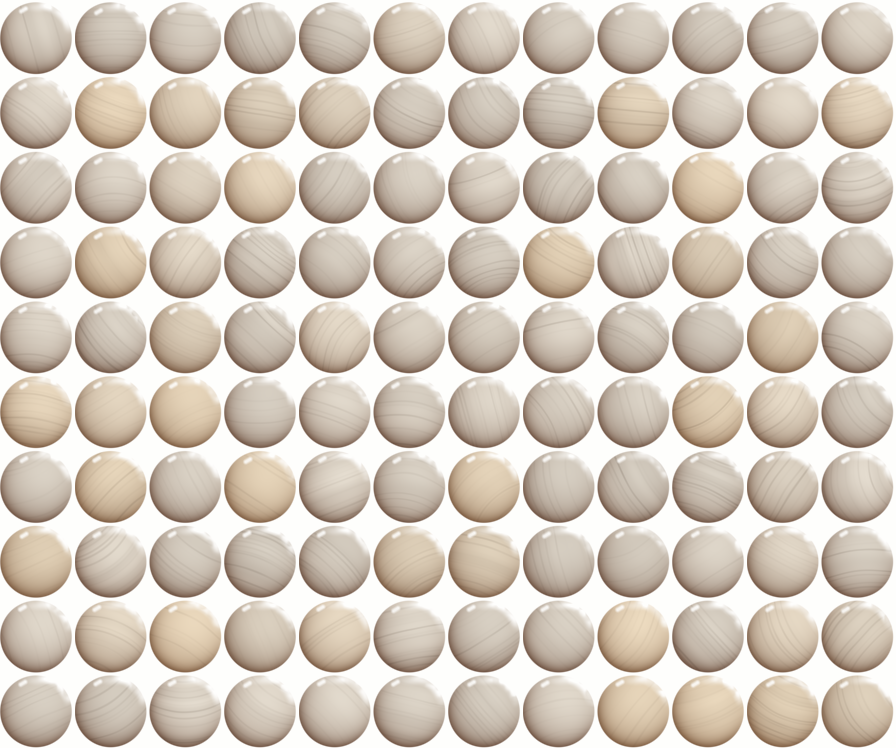
This pattern is drawn by a WebGL 1 fragment shader. Its source:

```glsl
precision highp float;

uniform vec2 u_resolution;

const vec2 GRID = vec2(12.0, 10.0);
const vec2 BEAD_CENTER = vec2(0.482, 0.490);
const float BEAD_RADIUS = 0.479;

const vec3 PAPER = vec3(0.997, 0.995, 0.990);
const vec3 SHADOW = vec3(0.40, 0.28, 0.21);
const vec3 GREY_BODY = vec3(0.878, 0.855, 0.812);
const vec3 WARM_BODY = vec3(0.925, 0.860, 0.755);

float hash(vec2 p) {
  vec3 q = fract(vec3(p.xyx) * 0.1031);
  q += dot(q, q.yzx + 33.33);
  return fract((q.x + q.y) * q.z);
}

float valueNoise(vec2 p) {
  vec2 i = floor(p);
  vec2 f = fract(p);
  f = f * f * (3.0 - 2.0 * f);
  float low = mix(hash(i), hash(i + vec2(1.0, 0.0)), f.x);
  float high = mix(hash(i + vec2(0.0, 1.0)), hash(i + vec2(1.0, 1.0)), f.x);
  return mix(low, high, f.y);
}

vec2 rotate(vec2 p, float angle) {
  float c = cos(angle);
  float s = sin(angle);
  return vec2(c * p.x - s * p.y, s * p.x + c * p.y);
}

float segmentDistance(vec2 p, vec2 a, vec2 b) {
  vec2 along = b - a;
  float t = clamp(dot(p - a, along) / dot(along, along), 0.0, 1.0);
  return length(p - a - along * t);
}

// Thin veins, one per layer, each with its own offset and strength
float veins(float depth, float density, float seed, float blur) {
  float x = depth * density;
  float layer = floor(x);
  float total = 0.0;
  for (int k = -1; k <= 1; k++) {
    float id = layer + float(k);
    float offset = 0.2 + 0.6 * hash(vec2(id + 40.0, seed));
    float strength = hash(vec2(id + 80.0, seed + 7.0));
    float gap = abs(x - id - offset) / density;
    total += strength * strength * (1.0 - smoothstep(0.0, 0.034 + blur, gap));
  }
  return total;
}

// Bent, tilted layers: soft bands plus veins
float grain(vec2 p, float seed, float blur) {
  float angle = mix(-1.05, 1.35, hash(vec2(seed, 3.0)));
  float bend = mix(-0.28, 0.28, hash(vec2(seed, 5.0)));
  float density = mix(4.0, 8.5, hash(vec2(seed, 9.0)));
  float contrast = mix(0.35, 1.1, hash(vec2(seed, 11.0)));
  vec2 q = rotate(p, angle);
  float wobble = valueNoise(q * vec2(1.0, 1.4) + seed) - 0.5;
  float depth = q.y + bend * q.x * q.x + 0.10 * wobble;
  float bands = valueNoise(vec2(depth * density * 0.6 + 20.0, seed)) - 0.5;
  float fade = 0.55 + 0.45 * valueNoise(q * 2.0 + seed + 17.0);
  return contrast * fade * (0.125 * veins(depth, density, seed, blur) + 0.07 * bands);
}

// Small reflection at top left and a broken, melting rim at upper right
float gloss(vec2 p, float seed, float blur) {
  vec2 shift = 0.06 * vec2(hash(vec2(seed, 13.0)), hash(vec2(seed, 15.0))) - 0.03;
  float window = segmentDistance(p - shift, vec2(-0.42, 0.73), vec2(-0.30, 0.80));
  float glint = 1.0 - smoothstep(0.01, 0.09 + blur, window);
  float r = length(p);
  float facing = dot(p / max(r, 0.001), normalize(vec2(0.66, 0.75)));
  float arc = smoothstep(0.72, 0.97, facing);
  float band = smoothstep(0.76, 0.97, r);
  float broken = smoothstep(0.2, 0.75, valueNoise(p * 6.0 + seed));
  float sheen = 1.0 - smoothstep(0.0, 0.32, length((p - vec2(0.10, 0.86)) * vec2(0.6, 1.8)));
  return clamp(0.85 * glint + arc * band * (0.5 + 0.5 * broken) + 0.4 * sheen, 0.0, 1.0);
}

// Gentle falloff from the upper right, closing in a brown lower left rim
float shadeAmount(vec2 p) {
  float r2 = dot(p, p);
  float lit = dot(p, normalize(vec2(0.50, 0.86)));
  float rim = r2 * r2 * r2 * (1.0 - smoothstep(-0.7, 0.75, lit));
  return clamp(0.10 - 0.20 * lit + 0.20 * r2 + 0.46 * rim, 0.0, 1.0);
}

vec3 beadColor(vec2 p, vec2 id, float blur) {
  float seed = 1.0 + id.x + id.y * GRID.x;
  float warmth = smoothstep(0.55, 0.92, hash(id + 21.0));
  vec3 body = mix(GREY_BODY, WARM_BODY, 0.1 + 0.9 * warmth);
  body *= mix(0.965, 1.03, hash(id + 55.0));

  vec3 shadow = mix(SHADOW, SHADOW + vec3(0.06, 0.04, 0.0), warmth);
  vec3 color = mix(body, shadow, shadeAmount(p));
  color *= 1.0 - grain(p, seed, blur) * vec3(0.92, 1.0, 1.08);
  return mix(color, PAPER, gloss(p, seed, blur));
}

void main() {
  vec2 cell = gl_FragCoord.xy / u_resolution * GRID;
  vec2 id = mod(floor(cell), GRID);
  vec2 p = (fract(cell) - BEAD_CENTER) / BEAD_RADIUS;
  float pixel = max(GRID.x / u_resolution.x, GRID.y / u_resolution.y) / BEAD_RADIUS;

  float coverage = 1.0 - smoothstep(-0.9 * pixel, 0.9 * pixel, length(p) - 1.0);
  vec3 color = mix(PAPER, beadColor(p, id, 0.5 * pixel), coverage);
  gl_FragColor = vec4(color, 1.0);
}
```
